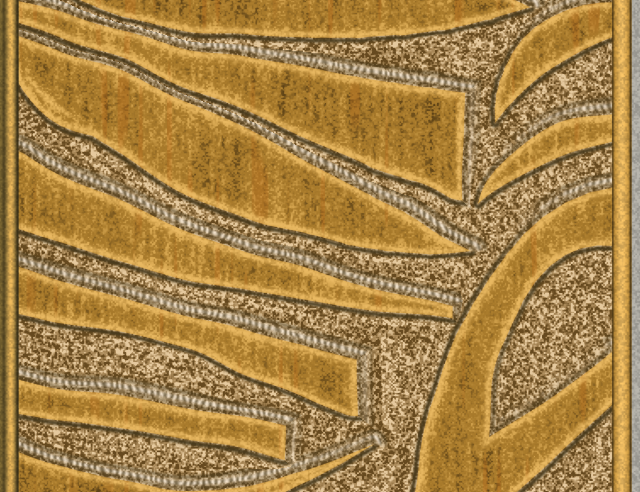
This texture is drawn by a Shadertoy shader. Its source:

```glsl
const vec3 UMBER = vec3(0.34, 0.24, 0.08);
const vec3 BROWN = vec3(0.50, 0.36, 0.15);
const vec3 OCHRE = vec3(0.66, 0.48, 0.17);
const vec3 AMBER = vec3(0.86, 0.67, 0.33);
const vec3 TAN = vec3(0.66, 0.53, 0.34);
const vec3 CREAM = vec3(0.90, 0.79, 0.62);
const vec3 GROOVE = vec3(0.27, 0.22, 0.11);

// Left stripes: start height, end height, sag, end x; then width controls
const int STRIPES = 7;
const vec4 STRIPE_AXIS[STRIPES] = vec4[STRIPES](
    vec4(1.12, 0.985, -0.02, 1.07), vec4(0.99, 0.70, -0.01, 0.94),
    vec4(0.91, 0.49, -0.045, 0.95), vec4(0.62, 0.36, -0.03, 0.92),
    vec4(0.41, 0.21, 0.02, 0.72), vec4(0.19, 0.10, 0.01, 0.58),
    vec4(0.03, 0.09, -0.08, 0.75));
const vec3 STRIPE_WIDTH[STRIPES] = vec3[STRIPES](
    vec3(0.05, 0.20, 0.0), vec3(0.02, 0.03, 0.11), vec3(0.03, 0.15, 0.0),
    vec3(0.075, 0.04, 0.012), vec3(0.05, 0.015, 0.06),
    vec3(0.035, 0.025, 0.033), vec3(0.05, 0.035, 0.0));

// Curved branches: start and bend, end, width controls
const int BRANCHES = 5;
const vec4 BRANCH_BEND[BRANCHES] = vec4[BRANCHES](
    vec4(1.00, 0.745, 1.05, 0.93), vec4(0.975, 0.585, 1.07, 0.71),
    vec4(0.91, -0.03, 0.965, 0.56), vec4(0.95, 0.0, 1.06, 0.08),
    vec4(0.05, 0.87, 0.07, 0.73));
const vec2 BRANCH_END[BRANCHES] = vec2[BRANCHES](
    vec2(1.26, 0.965), vec2(1.26, 0.75), vec2(1.26, 0.56),
    vec2(1.26, 0.245), vec2(0.36, 0.73));
const vec3 BRANCH_WIDTH[BRANCHES] = vec3[BRANCHES](
    vec3(0.0, 0.07, 0.035), vec3(0.0, 0.045, 0.027), vec3(0.075, 0.02, 0.055),
    vec3(0.07, 0.05, 0.04), vec3(0.02, 0.012, 0.03));

float hash(vec2 p) {
    return fract(sin(dot(p, vec2(12.9898, 78.233))) * 43758.5453);
}

float noise(vec2 p) {
    vec2 i = floor(p), f = fract(p);
    f = f * f * (3.0 - 2.0 * f);
    return mix(mix(hash(i), hash(i + vec2(1, 0)), f.x),
               mix(hash(i + vec2(0, 1)), hash(i + vec2(1, 1)), f.x), f.y);
}

float ridge(float x, float centre, float width) {
    float k = (x - centre) / width;
    return exp(-k * k);
}

vec3 ramp(vec3 low, vec3 mid, vec3 high, float t) {
    return mix(mix(low, mid, smoothstep(0.0, 0.5, t)), high, smoothstep(0.5, 1.0, t));
}

vec2 bezier(vec2 a, vec2 b, vec2 c, float t) {
    return mix(mix(a, b, t), mix(b, c, t), t);
}

// Tapered curve: signed distance in x, outward direction in yz
vec3 taperedCurve(vec2 p, vec2 a, vec2 b, vec2 c, vec3 width, float cut) {
    const int SEGMENTS = 12;
    vec3 best = vec3(9.0, 0.0, 1.0);
    vec2 from = a;
    for (int i = 1; i <= SEGMENTS; i++) {
        vec2 to = bezier(a, b, c, float(i) / float(SEGMENTS));
        vec2 along = to - from;
        float h = clamp(dot(p - from, along) / dot(along, along), 0.0, 1.0);
        float t = (float(i - 1) + h) / float(SEGMENTS);
        vec2 away = p - from - along * h;
        float w = mix(mix(width.x, width.y, t), mix(width.y, width.z, t), t);
        float d = length(away) - w;
        if (d < best.x) best = vec3(d, away / max(length(away), 1e-5));
        from = to;
    }
    return p.x - cut > best.x ? vec3(p.x - cut, 1.0, 0.0) : best;
}

vec3 nearest(vec3 a, vec3 b) { return a.x < b.x ? a : b; }

vec3 relief(vec2 p) {
    vec3 s = vec3(9.0, 0.0, 1.0);
    for (int i = 0; i < STRIPES; i++) {
        vec4 k = STRIPE_AXIS[i];
        vec2 a = vec2(0.02, k.x), c = vec2(k.w, k.y);
        vec2 b = 0.5 * (a + c) + vec2(0.0, 2.0 * k.z);
        s = nearest(s, taperedCurve(p, a, b, c, STRIPE_WIDTH[i], k.w));
    }
    for (int i = 0; i < BRANCHES; i++) {
        vec4 k = BRANCH_BEND[i];
        s = nearest(s, taperedCurve(p, k.xy, k.zw, BRANCH_END[i], BRANCH_WIDTH[i], 9.0));
    }
    return s;
}

// Polished gold with vertical brushing and bright rims
vec3 goldColor(vec2 p, float d, float grain) {
    float tone = 0.04 + 0.32 * noise(p * vec2(130.0, 14.0)) + 0.42 * grain
               + 0.24 * noise(p * 9.0) + 0.25 * smoothstep(-0.035, 0.0, d);
    vec3 col = ramp(UMBER, OCHRE, AMBER, tone);
    float rust = smoothstep(0.72, 0.9, noise(p * vec2(70.0, 5.0)));
    col = mix(col, vec3(0.70, 0.40, 0.10), 0.35 * rust);
    return mix(col, AMBER + 0.06, ridge(d, -0.006, 0.006) * (0.55 + 0.4 * grain));
}

// Sandy ground with contour streaks, a beaded light edge and dark grooves
vec3 groundColor(vec2 p, vec3 s, float grain) {
    float d = s.x;
    float lit = dot(s.yz, vec2(0.5, 0.866));
    float streak = noise(vec2(d * 170.0, p.x * 9.0)) - 0.5;
    float flow = smoothstep(1.05, 0.75, p.x);
    vec3 col = ramp(BROWN * 0.8, TAN, CREAM, grain + 0.55 * streak * flow);
    float bead = 0.5 + 0.5 * sin(p.x * 460.0 + 5.0 * noise(p * 40.0));
    float light = ridge(d, 0.016, 0.006) * smoothstep(0.2, 0.8, lit);
    float shade = ridge(d, 0.006, 0.005) * mix(0.85, 0.4, smoothstep(-0.2, 0.6, lit));
    col = mix(col, GROOVE, max(shade, 0.5 * ridge(d, 0.028, 0.005) * smoothstep(0.2, 0.8, lit)));
    return mix(col, mix(GROOVE, vec3(0.95, 0.90, 0.83), 0.3 + 0.7 * bead), light * 0.85);
}

// Gilded side rails and the pale margin on the right
vec3 addFrame(vec3 col, float x, float grain, float aa) {
    vec3 left = mix(vec3(0.47, 0.39, 0.19), AMBER, ridge(x, 0.022, 0.008));
    vec3 right = mix(OCHRE, AMBER + 0.04, ridge(x, 1.264, 0.013));
    left *= 1.0 - 0.5 * ridge(x, 0.036, 0.004) - 0.3 * ridge(x, 0.008, 0.004);
    right *= 1.0 - 0.5 * ridge(x, 1.245, 0.003) - 0.5 * ridge(x, 1.282, 0.003);
    right = mix(right, vec3(0.66, 0.65, 0.62), smoothstep(-aa, aa, x - 1.284));
    float shine = 0.9 + 0.2 * grain;
    col = mix(left * shine, col, smoothstep(-aa, aa, x - 0.038));
    return mix(col, right * shine, smoothstep(-aa, aa, x - 1.244));
}

void mainImage(out vec4 fragColor, in vec2 fragCoord) {
    vec2 p = fragCoord / iResolution.y;
    float aa = max(0.0015, 0.75 / iResolution.y);
    vec2 wobble = vec2(noise(p * 8.0), noise(p * 8.0 + 31.0)) - 0.5;
    vec3 s = relief(p + 0.018 * wobble);
    float grain = 0.6 * noise(p * 290.0) + 0.4 * noise(p * 150.0 + 17.0);
    grain = smoothstep(0.15, 0.85, grain);
    vec3 col = mix(groundColor(p, s, grain), goldColor(p, s.x, grain),
                   smoothstep(aa, -aa, s.x));
    fragColor = vec4(addFrame(col, p.x, grain, aa), 1.0);
}
```
